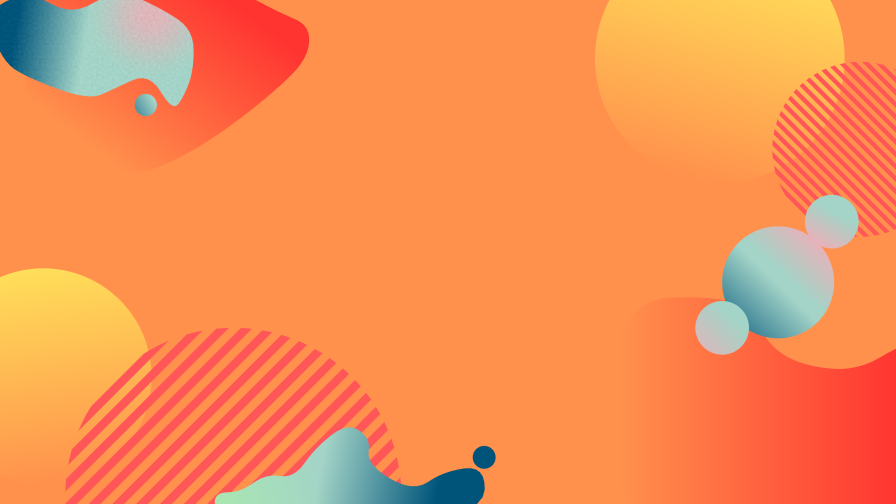
This background is drawn by a Shadertoy shader. Its source:

```glsl
#define HEIGHT 4.32        // canvas height in design units
#define POINTS 14          // control points of each blob
#define CURVE_STEPS 6      // line pieces per curve arc
#define STRIPE_COUNT 20.0  // stripes across a disc
#define STRIPE_FILL 0.5    // inked part of each stripe period
#define GRAIN 0.035        // strength of the speckle
#define GRAIN_SCALE 45.0   // speckles per design unit

const vec3 ORANGE = vec3(1.00, 0.57, 0.30);
const vec3 YELLOW = vec3(1.00, 0.87, 0.35);
const vec3 RED    = vec3(1.00, 0.20, 0.19);
const vec3 CORAL  = vec3(1.00, 0.34, 0.34);
const vec3 TEAL   = vec3(0.64, 0.83, 0.78);
const vec3 PINK   = vec3(0.92, 0.69, 0.72);
const vec3 MINT   = vec3(0.66, 0.90, 0.70);
const vec3 DEEP   = vec3(0.00, 0.33, 0.48);

// Gradient noise
vec2 hashGradient(vec2 cell) {
    float angle = 6.2832 * fract(sin(dot(cell, vec2(127.1, 311.7))) * 43758.5);
    return vec2(cos(angle), sin(angle));
}

float gradientNoise(vec2 p) {
    vec2 i = floor(p), f = fract(p), u = f * f * (3.0 - 2.0 * f), e = vec2(0, 1);
    float low  = mix(dot(hashGradient(i), f),
                     dot(hashGradient(i + e.yx), f - e.yx), u.x);
    float high = mix(dot(hashGradient(i + e.xy), f - e.xy),
                     dot(hashGradient(i + e.yy), f - e.yy), u.x);
    return mix(low, high, u.y);
}

// Distance functions
float disc(vec2 p, vec2 center, float radius) {
    return length(p - center) - radius;
}

float stripedDisc(vec2 p, vec2 center, float radius, vec2 across) {
    float period = 2.0 * radius / STRIPE_COUNT;
    float u = dot(p - center, normalize(across)) / period;
    float stripe = (abs(fract(u) - 0.5) - 0.5 * STRIPE_FILL) * period;
    return max(disc(p, center, radius), stripe);
}

// Closed quadratic spline, flattened to short segments
float blob(vec2 p, vec2 c[POINTS]) {
    float nearest = 1e5, side = 1.0;
    vec2 a = 0.5 * (c[POINTS - 1] + c[0]);
    for (int i = 0; i < POINTS; i++) {
        vec2 start = 0.5 * (c[(i + POINTS - 1) % POINTS] + c[i]);
        vec2 end = 0.5 * (c[i] + c[(i + 1) % POINTS]);
        for (int k = 1; k <= CURVE_STEPS; k++) {
            float t = float(k) / float(CURVE_STEPS);
            vec2 b = mix(mix(start, c[i], t), mix(c[i], end, t), t);
            vec2 e = b - a, w = p - a;
            vec2 gap = w - e * clamp(dot(w, e) / dot(e, e), 0.0, 1.0);
            nearest = min(nearest, dot(gap, gap));
            bvec3 crossing = bvec3(p.y >= a.y, p.y < b.y, e.x * w.y > e.y * w.x);
            if (all(crossing) || !any(crossing)) side = -side;
            a = b;
        }
    }
    return side * sqrt(nearest);
}

// Linear position of p between two places
float ramp(vec2 p, vec2 from, vec2 to) {
    vec2 axis = to - from;
    return clamp(dot(p - from, axis) / dot(axis, axis), 0.0, 1.0);
}

void paint(inout vec3 color, vec3 ink, float dist) {
    float pixel = HEIGHT / iResolution.y;
    color = mix(color, ink, clamp(0.5 - dist / pixel, 0.0, 1.0));
}

void mainImage(out vec4 fragColor, in vec2 fragCoord) {
    vec2 p = fragCoord / iResolution.y * HEIGHT;
    float grain = GRAIN * gradientNoise(p * GRAIN_SCALE);
    vec3 color = ORANGE;

    // Yellow suns
    paint(color, mix(ORANGE, YELLOW, ramp(p, vec2(5.9, 2.8), vec2(6.4, 4.7))),
          disc(p, vec2(6.17, 3.82), 1.07));
    paint(color, mix(ORANGE, YELLOW, ramp(p, vec2(0.5, 0.2), vec2(0.25, 2.0))),
          disc(p, vec2(0.37, 1.09), 0.93));

    // Red blobs
    float redTop = blob(p, vec2[POINTS](
        vec2(0.22, 3.72), vec2(0.20, 3.32), vec2(0.42, 3.02), vec2(0.75, 2.84),
        vec2(1.12, 2.80), vec2(1.50, 2.94), vec2(1.90, 3.18), vec2(2.36, 3.54),
        vec2(2.64, 3.82), vec2(2.66, 4.10), vec2(2.40, 4.21), vec2(2.10, 4.37),
        vec2(1.20, 4.72), vec2(0.40, 4.62)));
    paint(color, mix(ORANGE, RED, ramp(p, vec2(0.9, 2.95), vec2(1.95, 4.35))), redTop);
    float redRight = blob(p, vec2[POINTS](
        vec2(5.60, -0.28), vec2(5.24, 0.22), vec2(5.22, 1.32), vec2(5.50, 1.76),
        vec2(6.00, 1.78), vec2(6.40, 1.72), vec2(6.60, 1.34), vec2(6.90, 1.18),
        vec2(7.35, 1.14), vec2(7.75, 1.38), vec2(8.00, 1.42), vec2(8.00, -0.28),
        vec2(7.00, -0.38), vec2(6.20, -0.38)));
    paint(color, mix(ORANGE, RED, ramp(p, vec2(5.3, 0), vec2(7.75, 0))), redRight);

    // Striped discs
    paint(color, CORAL, stripedDisc(p, vec2(7.37, 3.04), 0.75, vec2(1, 1)));
    paint(color, CORAL, stripedDisc(p, vec2(2.00, 0.07), 1.44, vec2(1, -1)));

    // Teal blob and drop, upper left
    float tealTop = blob(p, vec2[POINTS](
        vec2(-0.14, 4.22), vec2(0.02, 3.80), vec2(0.22, 3.66), vec2(0.76, 3.46),
        vec2(0.98, 3.56), vec2(1.28, 3.70), vec2(1.48, 3.36), vec2(1.58, 3.50),
        vec2(1.66, 3.72), vec2(1.66, 4.06), vec2(1.40, 4.24), vec2(1.00, 4.42),
        vec2(0.62, 4.18), vec2(0.25, 4.40)));
    vec3 ink = mix(DEEP, TEAL, ramp(p, vec2(0.12, 4.0), vec2(0.72, 3.9)));
    ink = mix(ink, PINK, 0.85 * smoothstep(0.0, 1.0, 1.0 - length(p - vec2(1.3, 4.2)) / 0.6));
    paint(color, ink + grain, tealTop);
    paint(color, mix(DEEP, TEAL, ramp(p, vec2(1.02, 3.3), vec2(1.32, 3.46))),
          disc(p, vec2(1.25, 3.42), 0.095));

    // Teal wave and drop, lower edge
    float tealWave = blob(p, vec2[POINTS](
        vec2(1.84, -0.08), vec2(1.84, 0.10), vec2(2.06, 0.10), vec2(2.28, 0.26),
        vec2(2.52, 0.22), vec2(2.70, 0.48), vec2(2.98, 0.70), vec2(3.18, 0.56),
        vec2(3.14, 0.34), vec2(3.54, 0.10), vec2(3.80, 0.28), vec2(4.16, 0.33),
        vec2(4.15, -0.08), vec2(3.00, -0.28)));
    ink = mix(MINT, TEAL, ramp(p, vec2(1.9, 0), vec2(2.75, 0.3)));
    paint(color, mix(ink, DEEP, ramp(p, vec2(2.75, 0.3), vec2(3.75, 0.1))), tealWave);
    paint(color, DEEP, disc(p, vec2(4.15, 0.40), 0.098));

    // Chain of teal balls
    paint(color, mix(PINK, TEAL, ramp(p, vec2(7.0, 2.22), vec2(7.16, 2.5))),
          disc(p, vec2(7.13, 2.42), 0.23));
    ink = mix(DEEP, TEAL, ramp(p, vec2(6.15, 1.38), vec2(6.65, 1.90)));
    ink = mix(ink, PINK, ramp(p, vec2(6.72, 1.95), vec2(7.02, 2.27)));
    paint(color, ink, disc(p, vec2(6.67, 1.90), 0.48));
    paint(color, mix(PINK, TEAL, ramp(p, vec2(5.9, 1.25), vec2(6.26, 1.62))),
          disc(p, vec2(6.19, 1.51), 0.23));

    fragColor = vec4(color, 1.0);
}
```
